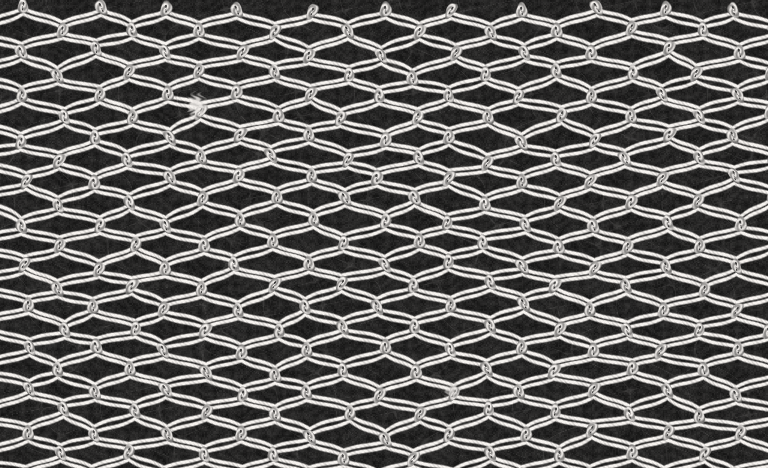
Give the GLSL for this texture, as a WebGL 1 fragment shader.

```glsl
precision highp float;
uniform vec2 u_resolution;

const float PI = 3.14159;
const float TOP_ROW = 21.0;

vec2 hash2(vec2 p) {
  return fract(sin(vec2(dot(p, vec2(12.7, 31.1)), dot(p, vec2(26.9, 18.3)))) * 4375.85);
}

// Lattice index to knot position, measured in row heights
vec2 knotAt(vec2 id) {
  vec2 jitter = (hash2(id) - 0.5) * vec2(0.28, 0.26);
  float wave = 0.12 * sin(id.x * 0.45 + id.y * 0.3);
  return (id + jitter + vec2(0.0, wave)) * vec2(1.65, 1.0);
}

// Tone (x) and coverage (y) of one bowed strand from a (left) to b (right)
vec2 strand(vec2 p, vec2 a, vec2 b, float bow, float soft) {
  float t = clamp((p.x - a.x) / (b.x - a.x), 0.0, 1.0);
  float slope = (b.y - a.y) / (b.x - a.x);
  float y = mix(a.y, b.y, t + 0.05 * sin(2.0 * PI * t)) + bow * sin(PI * t);
  vec2 d = vec2(p.x - mix(a.x, b.x, t), (p.y - y) * inversesqrt(1.0 + slope * slope));
  float r = length(d);
  float roundness = sqrt(max(0.0, 1.0 - r * r / 0.013));
  float ply = 0.06 * sin(p.x * 31.0 + d.y * 30.0) + 0.05 * sin(p.x * 7.3 + p.y * 5.1);
  float tone = mix(0.5, 0.97, roundness) + ply + d.y * 0.9;
  return vec2(tone, 1.0 - smoothstep(0.085 - soft, 0.095 + soft, r));
}

// Tall clasp of crossing loops with dark gaps
vec2 knot(vec2 q, vec2 seed, float soft) {
  float lean = 0.9 * (seed.x - 0.5);
  q.x += lean * q.y;
  q.x *= 1.3 + 0.25 * seed.y;
  float r = length(q);
  float angle = atan(q.y, q.x + 0.0001);
  float edge = 0.36 + 0.04 * sin(angle * 3.0 + seed.x * 6.0);
  float loops = sin(r * 22.0 - angle * 2.0 + seed.y * 6.0);
  float tone = 0.74 + 0.17 * loops + 0.2 * q.y;
  vec2 gap = vec2(0.1 * (seed.y - 0.5), 0.1 + 0.05 * seed.x);
  float hole = min(length(q - gap), length(q + gap * vec2(1.0, 1.2)) + 0.02);
  tone = mix(tone, 0.24, 1.0 - smoothstep(0.03, 0.1, hole));
  tone *= 1.0 - 0.2 * smoothstep(0.26, 0.38, r);
  return vec2(tone, 1.0 - smoothstep(edge - soft, edge + soft, r));
}

void main() {
  vec2 uv = gl_FragCoord.xy / u_resolution;
  vec2 grid = uv * vec2(21.6, 22.05) + vec2(0.29, -0.58);
  vec2 p = grid * vec2(1.65, 1.0);
  float soft = 0.03 + 11.0 / u_resolution.y;

  // Mottled dark backing
  float mottle = sin(p.x * 5.1 + 2.0 * sin(p.y * 4.3)) * sin(p.y * 6.7 + 2.0 * sin(p.x * 3.9));
  float grain = hash2(floor(uv * vec2(512.0, 312.0))).x - 0.5;
  float tone = 0.145 + 0.035 * mottle + 0.025 * grain;

  vec2 knots = vec2(0.0);
  float threads = tone;
  for (int j = -1; j <= 1; j++) {
    for (int i = -1; i <= 1; i++) {
      vec2 cell = floor(grid) + vec2(float(i), float(j));
      float odd = mod(cell.x + cell.y, 2.0);
      vec2 seed = hash2(cell + 47.0);

      // Paired shallow strands join the ends of neighbouring clasps
      if (cell.y < TOP_ROW - 0.5) {
        float rise = 0.25 * (1.0 - 2.0 * odd);
        vec2 a = knotAt(cell + vec2(0.0, odd)) + vec2(0.0, rise);
        vec2 b = knotAt(cell + vec2(1.0, 1.0 - odd)) - vec2(0.0, rise);
        vec2 gap = vec2(0.0, 0.13);
        vec2 upper = strand(p, a + gap, b + gap, 0.1 * seed.x - 0.03, soft);
        vec2 lower = strand(p, a - gap, b - gap, 0.03 - 0.1 * seed.y, soft);
        threads = max(threads, mix(tone, upper.x, upper.y));
        threads = max(threads, mix(tone, lower.x, lower.y));
      }

      // Clasps sit on the even lattice points
      if (odd < 0.5 && cell.y < TOP_ROW + 0.5) {
        vec2 k = knot(p - knotAt(cell), seed, soft);
        if (k.y > knots.y) knots = k;
      }
    }
  }
  tone = mix(threads, knots.x, knots.y);

  // Stray fibres and two frayed tufts
  float fibre = abs(sin(p.x * 1.7 + 2.3 * sin(p.y * 1.3)) + sin(p.y * 2.9 + p.x * 0.6));
  tone += 0.06 * (1.0 - smoothstep(0.0, 0.07, fibre));
  float fray = 0.12 * sin(p.x * 17.0 + 3.0 * sin(p.y * 13.0));
  float tuftA = length((uv - vec2(0.256, 0.775)) * vec2(50.0, 24.0)) + fray;
  float tuftB = length((uv - vec2(0.588, 0.165)) * vec2(60.0, 36.0)) + fray;
  tone = mix(tone, 0.93, 0.85 * (1.0 - smoothstep(0.2, 0.75, tuftA)));
  tone = mix(tone, 0.85, 0.6 * (1.0 - smoothstep(0.2, 0.7, tuftB)));

  tone = clamp(tone + 0.04 * grain, 0.0, 0.97);
  gl_FragColor = vec4(tone * vec3(1.0, 0.985, 0.97), 1.0);
}
```
